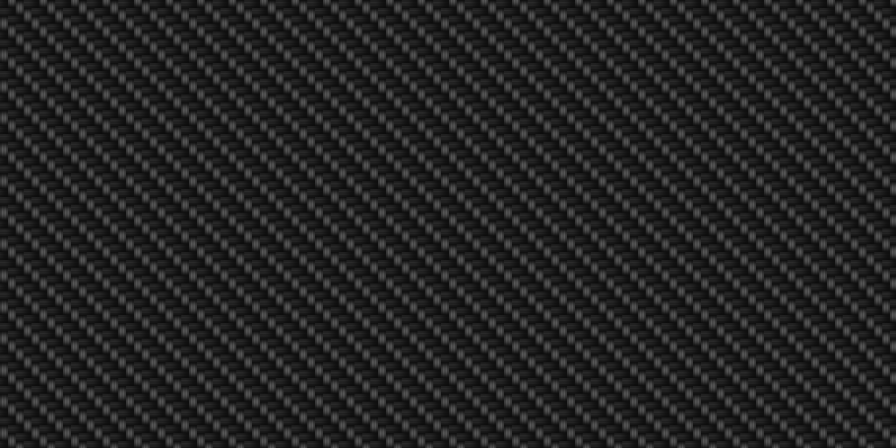
This texture is drawn by a Shadertoy shader. Its source:

```glsl
const float PI = 3.14159265;

vec2 hashGradient(vec2 cell) {
    vec2 k = vec2(dot(cell, vec2(127.1, 311.7)), dot(cell, vec2(269.5, 183.3)));
    return 2.0 * fract(sin(k) * 43758.55) - 1.0;
}

float gradientNoise(vec2 p) {
    vec2 i = floor(p), f = fract(p);
    vec2 w = f * f * (3.0 - 2.0 * f);
    float a = dot(hashGradient(i), f);
    float b = dot(hashGradient(i + vec2(1, 0)), f - vec2(1, 0));
    float c = dot(hashGradient(i + vec2(0, 1)), f - vec2(0, 1));
    float d = dot(hashGradient(i + vec2(1, 1)), f - vec2(1, 1));
    return mix(mix(a, b, w.x), mix(c, d, w.x), w.y);
}

// Rounded cross section of a tow, dark at both sides
float towProfile(float across) {
    return mix(0.4, 1.0, pow(sin(PI * across), 0.6));
}

// Fine filaments running along a tow
float filaments(float across, vec2 stretched) {
    return 1.0 + 0.18 * cos(6.0 * PI * across) + 0.12 * gradientNoise(stretched);
}

// 2x2 twill: each tow passes over two cells, then under two
float twill(vec2 p) {
    vec2 f = fract(p);
    float phase = mod(floor(p.x) + floor(p.y), 4.0);

    if (phase < 2.0) {
        // Upright tow, catching the light near its crown
        float along = (phase + f.y) * 0.5;
        float crown = pow(sin(PI * along), 1.4);
        float light = crown * towProfile(f.x) * filaments(f.x, p * vec2(4.0, 0.5));
        return 0.055 + 0.265 * light;
    }
    // Level tow, lit from above and sinking into shadow at its right end
    float along = (phase - 2.0 + f.x) * 0.5;
    float crown = mix(1.0, 0.2, smoothstep(0.25, 0.95, along));
    float light = crown * towProfile(f.y) * mix(0.55, 1.2, f.y);
    return 0.04 + 0.115 * light * filaments(f.y, p * vec2(0.5, 4.0));
}

void mainImage(out vec4 fragColor, in vec2 fragCoord) {
    // Square repeats of four tows, laid from the upper left corner
    float towsPerPixel = 28.44 * 4.0 / iResolution.x;
    vec2 corner = vec2(0.0, iResolution.y);

    // Average a 4x4 grid of samples for smooth edges
    float shade = 0.0;
    for (int j = 0; j < 4; j++) {
        for (int i = 0; i < 4; i++) {
            vec2 offset = (vec2(i, j) + 0.5) / 4.0 - 0.5;
            shade += twill((fragCoord + offset - corner) * towsPerPixel);
        }
    }
    fragColor = vec4(vec3(shade / 16.0), 1.0);
}
```
